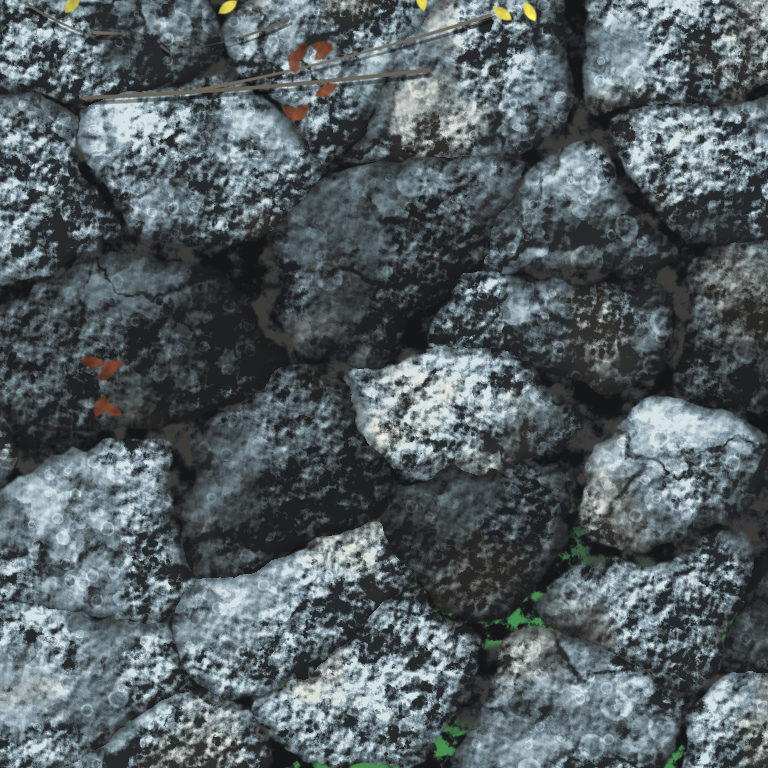
This texture is drawn by a three.js fragment shader. Its source:

```glsl
// Dry stone wall of weathered grey-blue limestone, with lichen, twigs and dead leaves.
// Angular Voronoi cells form the stones; smaller cells give facets and cracks,
// and layered value noise gives relief, lichen, dark weathering and pits.
varying vec2 vUv;

const vec3 SHADOW = vec3(0.08, 0.085, 0.09);
const vec3 DARK = vec3(0.22, 0.24, 0.25);
const vec3 MID = vec3(0.40, 0.47, 0.50);
const vec3 PALE = vec3(0.62, 0.70, 0.74);
const vec3 CHALK = vec3(0.84, 0.89, 0.90);
const vec3 OCHRE = vec3(0.58, 0.52, 0.43);
const vec3 MOSS = vec3(0.29, 0.65, 0.33);
const vec3 YELLOW = vec3(0.91, 0.86, 0.36);
const vec3 RUST = vec3(0.50, 0.27, 0.18);

float hash(vec2 p) {
  vec3 h = fract(p.xyx * 0.1031);
  h += dot(h, h.yzx + 33.33);
  return fract((h.x + h.y) * h.z);
}

vec2 hash2(vec2 p) { return vec2(hash(p), hash(p + 57.3)); }

mat2 rotation(float a) { return mat2(cos(a), sin(a), -sin(a), cos(a)); }

float noise(vec2 p) {
  vec2 i = floor(p), f = fract(p);
  f = f * f * (3.0 - 2.0 * f);
  vec2 e = vec2(1.0, 0.0);
  return mix(mix(hash(i), hash(i + e), f.x),
             mix(hash(i + e.yx), hash(i + e.xx), f.x), f.y);
}

float fbm(vec2 p) {
  float sum = 0.0, amp = 0.5;
  for (int i = 0; i < 5; i++) {
    sum += amp * noise(p);
    p = rotation(0.6) * p * 2.05 + 11.7;
    amp *= 0.55;
  }
  return sum / 1.055;
}

// Slope of the noise surface towards the light
float relief(vec2 p, vec2 toLight) { return fbm(p) - fbm(p + toLight); }

// Voronoi cell: xy = offset from its site, z = rounded edge distance, w = id
vec4 cells(vec2 p, float jitter, float sharpness) {
  vec2 home = floor(p), cell = home, nearest = vec2(9.0);
  for (int j = -1; j <= 1; j++) for (int i = -1; i <= 1; i++) {
    vec2 c = home + vec2(float(i), float(j));
    vec2 site = c + 0.5 + jitter * (hash2(c) - 0.5) - p;
    if (dot(site, site) < dot(nearest, nearest)) { nearest = site; cell = c; }
  }
  float sum = 0.0001;
  for (int j = -2; j <= 2; j++) for (int i = -2; i <= 2; i++) {
    vec2 c = cell + vec2(float(i), float(j));
    vec2 site = c + 0.5 + jitter * (hash2(c) - 0.5) - p;
    vec2 gap = site - nearest;
    if (dot(gap, gap) > 0.0001)
      sum += exp(-sharpness * dot(0.5 * (nearest + site), normalize(gap)));
  }
  return vec4(-nearest, -log(sum) / sharpness, hash(cell + 7.1));
}

// Scattered round lichen: pale rim around a greyer middle
float lichenRings(vec2 p, float share) {
  vec2 c = floor(p), r = hash2(c + 3.7);
  float radius = mix(0.14, 0.32, r.x);
  float d = length(fract(p) - mix(vec2(0.36), vec2(0.64), r)) + 0.14 * (fbm(p * 4.0) - 0.5);
  float disc = 1.0 - smoothstep(radius - 0.03, radius + 0.02, d);
  float rim = smoothstep(radius * 0.55, radius * 0.8, d);
  return disc * mix(0.3, 1.0, rim) * step(hash(c + 19.0), share);
}

// Even ramp from shadow to chalk, a quarter step per colour
vec3 stoneRamp(float t) {
  vec3 col = mix(SHADOW, DARK, clamp(t * 5.0, 0.0, 1.0));
  col = mix(col, MID, clamp((t - 0.2) * 4.0, 0.0, 1.0));
  col = mix(col, PALE, clamp((t - 0.45) * 4.0, 0.0, 1.0));
  return mix(col, CHALK, clamp((t - 0.7) * 4.0, 0.0, 1.0));
}

vec3 stoneColour(vec2 p, vec4 stone) {
  mat2 turn = rotation(stone.w * 6.28);
  vec2 q = turn * p + stone.w * 37.0;
  vec2 toLight = turn * vec2(-0.22, 0.36);
  float broad = fbm(q * 8.0), grain = fbm(q * 34.0);
  float rough = mix(0.55, 1.45, smoothstep(0.35, 0.65, noise(q * 11.0 + 9.0)));
  vec4 facet = cells(q * 7.0 + 0.9 * broad + 0.3 * grain, 0.9, 30.0);
  float lichen = smoothstep(0.54, 0.58, fbm(q * 17.0 + 5.0) + 0.12 * (grain - 0.5));
  float weather = smoothstep(0.56, 0.61, fbm(q * 16.0 + 23.0));
  float pits = smoothstep(0.6, 0.66, fbm(q * 48.0 + 61.0));
  float crack = (1.0 - smoothstep(0.0, 0.06, facet.z)) * smoothstep(0.45, 0.6, noise(q * 9.0));

  float tone = 0.46 + 0.22 * (stone.w - 0.5) + 0.45 * dot(stone.xy, vec2(-0.35, 0.8));
  tone += 0.24 * (facet.w - 0.5) * smoothstep(0.0, 0.06, facet.z);
  tone += 0.4 * relief(q * 13.0, toLight) + 0.6 * rough * relief(q * 34.0, toLight);
  tone += rough * (1.15 * relief(q * 85.0, toLight) + 0.34 * (noise(q * 150.0) - 0.5));
  tone += 0.2 * lichen + 0.24 * lichenRings(q * 15.0, 0.3) + 0.18 * lichenRings(q * 34.0, 0.3);
  tone -= 0.18 * weather + 0.26 * rough * pits + 0.35 * crack;
  tone = max(tone, 0.1) * mix(0.5, 1.0, smoothstep(0.0, 0.1, stone.z));
  tone *= mix(0.55, 1.0, step(0.13, stone.w));
  float warm = smoothstep(0.57, 0.72, fbm(q * 6.0 + 41.0));
  return mix(stoneRamp(tone), OCHRE * (0.35 + 1.2 * tone), 0.3 * warm);
}

// Bowed twig from a to b
float twig(vec2 p, vec2 a, vec2 b, float bow, float width) {
  vec2 ab = b - a;
  float t = clamp(dot(p - a, ab) / dot(ab, ab), 0.0, 1.0);
  vec2 spine = a + ab * t + vec2(0.0, bow * 4.0 * t * (1.0 - t));
  return 1.0 - smoothstep(width * 0.5, width * 1.3, length(p - spine));
}

float leaf(vec2 p, vec2 centre, float angle, float size) {
  vec2 q = abs(rotation(angle) * (p - centre)) / size;
  return 1.0 - smoothstep(1.0, 1.2, length(q + vec2(0.0, 0.7)));
}

void main() {
  vec2 p = vUv;
  vec2 warp = vec2(fbm(p * 6.0), fbm(p * 6.0 + 31.0)) - 0.5;
  vec2 wall = rotation(-0.3) * (p + 0.1 * warp) * vec2(3.8, 5.0) + 3.0;
  vec4 stone = cells(wall, 0.95, 20.0);
  stone.z += 0.06 * (fbm(p * 28.0) - 0.5) + 0.12 * (noise(p * 8.0) - 0.5) - 0.02;

  // Dark gaps with a little earth, and moss low down
  float soil = fbm(p * 45.0);
  vec3 gapColour = mix(SHADOW, DARK, smoothstep(0.4, 0.7, soil));
  gapColour = mix(gapColour, OCHRE * 0.45, 0.5 * smoothstep(0.55, 0.7, soil));
  float moss = smoothstep(0.5, 0.6, noise(p * 9.0 + 4.0)) * (1.0 - smoothstep(0.2, 0.4, p.y));
  gapColour = mix(gapColour, MOSS, 0.8 * moss * smoothstep(0.48, 0.62, soil));
  vec3 col = mix(gapColour, stoneColour(p, stone), smoothstep(-0.01, 0.012, stone.z));

  // Thin twigs across the upper left, each with a shadow below
  for (int i = 0; i < 6; i++) {
    vec2 r = hash2(vec2(float(i), 8.0)), s = hash2(vec2(float(i), 21.0));
    vec2 a = vec2(0.25 * r.x, 0.86 + 0.14 * r.y);
    vec2 b = a + vec2(0.2 + 0.3 * s.x, 0.3 * (s.y - 0.5));
    float bow = -0.05 * r.y, width = mix(0.0015, 0.003, s.x);
    col *= 1.0 - 0.4 * twig(p + vec2(-0.003, 0.007), a, b, bow, width);
    col = mix(col, mix(DARK, OCHRE, 0.3 + 0.4 * s.y), twig(p, a, b, bow, width));
  }

  // Rust leaves in two drifts, yellow ones along the top
  for (int i = 0; i < 12; i++) {
    vec2 r = hash2(vec2(float(i), 44.0)), s = hash2(vec2(float(i), 63.0));
    vec2 drift = mix(vec2(0.4, 0.89), vec2(0.14, 0.48), step(0.5, s.x));
    float rust = leaf(p, drift + (r - 0.5) * vec2(0.06, 0.1), 6.28 * s.y, 0.018);
    col = mix(col, RUST * (0.4 + soil), 0.85 * rust);
    float gold = leaf(p, vec2(r.y * 0.7, 1.0 - 0.025 * s.x), 6.28 * r.x, 0.017);
    col = mix(col, YELLOW * (0.55 + 0.7 * soil), gold * step(7.0, float(i)));
  }
  gl_FragColor = vec4(col, 1.0);
}
```
